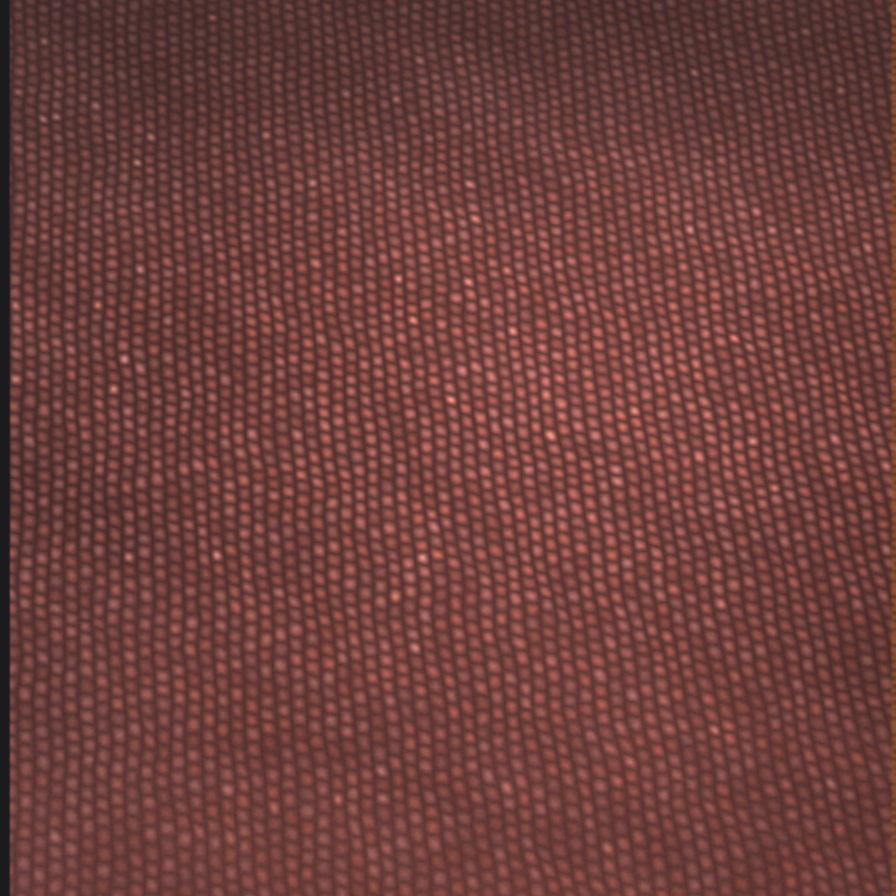
Give the GLSL for this texture, as a Shadertoy shader.

```glsl
// Draws a soft, worn red-brown plain-weave cloth receding from the viewer, with a dark left margin.

const vec3 GAP_COLOR    = vec3(0.328, 0.187, 0.178);
const vec3 THREAD_COLOR = vec3(0.670, 0.408, 0.388);
const vec3 RUST_COLOR   = vec3(0.680, 0.345, 0.290);
const vec3 MARGIN_COLOR = vec3(0.105, 0.100, 0.112);
const vec3 FRINGE_COLOR = vec3(0.560, 0.330, 0.150);
const float PI = 3.14159265;
const float MEAN_BUMP = 0.38;

float hash(vec2 p) {
    vec3 q = fract(vec3(p.xyx) * 0.1031);
    q += dot(q, q.yzx + 33.33);
    return fract((q.x + q.y) * q.z);
}

// Distance to the nearest scattered point
float cellular(vec2 p) {
    vec2 id = floor(p);
    float nearest = 2.0;
    for (int y = -1; y <= 1; y++)
    for (int x = -1; x <= 1; x++) {
        vec2 cell = id + vec2(x, y);
        vec2 point = cell + vec2(hash(cell), hash(cell + 71.7));
        nearest = min(nearest, length(p - point));
    }
    return nearest;
}

// Smooth rolling variation, about -1 to 1
float layeredSines(vec2 p) {
    float sum = 0.0, weight = 0.5;
    for (int i = 0; i < 4; i++) {
        sum += weight * sin(p.x + 1.7 * sin(p.y)) * cos(p.y + 0.8 * sin(p.x));
        p = mat2(1.5, 1.1, -1.1, 1.5) * p + 2.3;
        weight *= 0.6;
    }
    return sum;
}

float glow(vec2 p, vec2 center, vec2 radius) {
    vec2 d = (p - center) / radius;
    return exp(-dot(d, d));
}

// Thread coordinates: slightly leaning columns, rows falling to the right,
// both tightening with distance
vec2 clothCoords(vec2 p) {
    float u = (p.x - 0.5) * (56.0 + 14.0 * p.y) + 6.0 * p.y;
    float depth = p.y + 0.15 * (p.x - 0.5);
    float v = 55.0 * depth + 15.0 * depth * depth;
    vec2 wobble = vec2(layeredSines(p * 19.0), layeredSines(p * 23.0 + 5.0));
    return vec2(u, v) + 0.28 * wobble + 100.0;
}

// Staggered raised threads: x is height, yz is the thread id
vec3 weave(vec2 c) {
    float column = floor(c.x);
    float v = c.y + 0.5 * mod(column, 2.0);
    vec2 local = vec2(fract(c.x), fract(v)) - 0.5;
    vec2 profile = pow(abs(cos(PI * local)), vec2(1.3, 1.4));
    float height = profile.x * mix(0.15, 1.0, profile.y);
    return vec3(height, column, floor(v));
}

// Broad light pool, dim far edge and slanted folds
float clothLight(vec2 p) {
    float light = 0.91 + 0.22 * glow(p, vec2(0.64, 0.60), vec2(0.36, 0.28));
    light += 0.09 * glow(p, vec2(0.50, 0.12), vec2(0.55, 0.26));
    light -= 0.20 * smoothstep(0.72, 1.0, p.y);
    light -= 0.05 * glow(p, vec2(0.08, 0.50), vec2(0.20, 0.24));
    light -= 0.08 * glow(p, vec2(1.0, 0.30), vec2(0.16, 0.5));
    float slant = p.y + 0.35 * p.x;
    light += 0.06 * layeredSines(vec2(p.x * 4.0, slant * 11.0));
    return light + 0.06 * (0.5 - cellular(vec2(p.x * 5.0, slant * 9.0)));
}

vec3 clothColor(vec2 p) {
    vec3 thread = weave(clothCoords(p));
    float tone = hash(thread.yz);
    float hue = hash(thread.yz + 41.0);

    // Sharpest across the middle, softer near and far
    float focus = 0.46 + 0.50 * glow(p, vec2(0.5, 0.54), vec2(1.2, 0.38));
    float bump = mix(MEAN_BUMP, thread.x * (0.70 + 0.60 * tone), focus);
    vec3 crest = mix(THREAD_COLOR, RUST_COLOR, hue * 0.7);
    vec3 color = mix(GAP_COLOR, crest, bump) * clothLight(p);

    // Cool haze on the far cloth, fine fibre grain and rare glints
    float haze = 0.28 * smoothstep(0.65, 1.0, p.y) + 0.12 * smoothstep(0.35, 0.0, p.x);
    color = mix(color, vec3(dot(color, vec3(0.34))) * vec3(1.25, 0.96, 0.98), haze);
    color *= 0.96 + 0.09 * cellular(p * 170.0);
    float glint = smoothstep(0.98, 1.0, tone) * pow(thread.x, 3.0) * focus;
    return color + glint * vec3(0.18, 0.15, 0.14);
}

void mainImage(out vec4 fragColor, in vec2 fragCoord) {
    vec2 p = fragCoord / iResolution.xy;
    vec3 color = clothColor(p);

    // Striped warm fringe on the right, dark margin on the left
    float stripe = 0.5 + 0.5 * sin(p.y * 2.0 * PI * 110.0);
    float fringe = smoothstep(0.993, 0.997, p.x) * (0.30 + 0.5 * stripe);
    color = mix(color, FRINGE_COLOR, fringe);
    color = mix(MARGIN_COLOR, color, smoothstep(0.009, 0.013, p.x));
    fragColor = vec4(color, 1.0);
}
```
